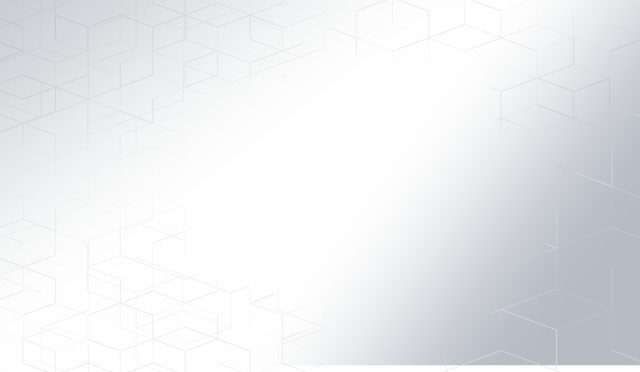
A Shadertoy shader for this background:

```glsl
const float RISE = 0.74; // vertical vertex spacing relative to column spacing

float hash(vec3 p) {
    p = fract(p * vec3(0.1031, 0.1030, 0.0973));
    p += dot(p, p.yzx + 33.33);
    return fract((p.x + p.y) * p.z);
}

// Every third lattice vertex is a hub where six cube edges meet
bool isHub(vec2 v) {
    return mod(v.x - v.y + 0.5, 3.0) < 1.0;
}

// Coverage of one lattice edge, with its own random strength
float edge(float dist, vec2 a, vec2 b, float seed) {
    if (!isHub(a) && !isHub(b)) return 0.0;
    float strength = hash(vec3(a + b + 80.0, seed + 5.0 * (b.x - a.x)));
    float aa = 0.8 / iResolution.y;
    float line = 1.0 - smoothstep(0.0011 - aa, 0.0011 + aa, dist);
    return line * smoothstep(0.05, 0.85, strength);
}

// Cube outlines made of vertical, rising and falling edges
float cubes(vec2 p, vec2 hub, float size, float seed) {
    vec2 q = (p - hub) / size;
    float column = floor(q.x), nearest = round(q.x);
    float y = q.y / RISE;
    float slant = size * RISE / sqrt(1.0 + 0.25 * RISE * RISE);

    vec2 v = vec2(nearest, floor(y - 0.5 * nearest));
    float ink = edge(abs(q.x - nearest) * size, v, v + vec2(0, 1), seed);

    float up = y - 0.5 * q.x;
    v = vec2(column, round(up));
    ink = max(ink, edge(abs(up - v.y) * slant, v, v + vec2(1, 0), seed));

    float down = y + 0.5 * q.x;
    v = vec2(column, round(down) - column);
    return max(ink, edge(abs(down - round(down)) * slant, v, v + vec2(1, -1), seed + 17.0));
}

// Silver corners around a white diagonal band
vec3 backdrop(vec2 p) {
    float fromTop = 1.0 - p.y;
    float upperLeft = 1.0 - smoothstep(-0.1, 0.75, dot(vec2(p.x, fromTop), vec2(0.6, 0.8)));
    float lowerRight = smoothstep(1.1, 1.72, dot(vec2(p.x, fromTop), vec2(0.807, 0.59)));
    vec3 color = mix(vec3(0.995), vec3(0.785, 0.80, 0.82), upperLeft);
    color = mix(color, vec3(0.715, 0.735, 0.77), lowerRight);
    float aa = 0.7 / iResolution.y;
    return mix(vec3(1.0), color, smoothstep(0.018 - aa, 0.018 + aa, p.y));
}

void mainImage(out vec4 fragColor, in vec2 fragCoord) {
    vec2 p = fragCoord / iResolution.y;
    p.x += 0.5 * (1.718 - iResolution.x / iResolution.y);
    vec3 color = backdrop(p);

    // Left clusters widen towards the top and bottom
    float spread = smoothstep(0.22, 0.32, abs(p.y - 0.5));
    float gap = mix(0.2, 1.0, smoothstep(0.03, 0.17, abs(p.y - 0.52)));
    float reach = mix(0.5, 0.82, spread);
    float fineMask = gap * (1.0 - smoothstep(reach - 0.03, reach + 0.02, p.x));
    reach = mix(0.495, 0.88, spread);
    float wideMask = gap * (1.0 - smoothstep(reach - 0.02, reach + 0.01, p.x));

    // Right clusters step down from the top and up from the bottom
    float ceilingEdge = mix(0.85, 0.66, smoothstep(1.29, 1.34, p.x));
    float topMask = smoothstep(0.85, 0.93, p.x) * smoothstep(ceilingEdge - 0.04, ceilingEdge + 0.04, p.y);
    float floorEdge = 0.08 + 0.22 * smoothstep(1.30, 1.35, p.x) + 0.3 * smoothstep(1.45, 1.51, p.x);
    float bottomMask = smoothstep(1.03, 1.06, p.x) * (1.0 - smoothstep(floorEdge - 0.03, floorEdge + 0.03, p.y));

    float ink = 0.85 * fineMask * cubes(p, vec2(0.235, 0.282), 0.0872, 1.0);
    ink = max(ink, 0.55 * wideMask * cubes(p, vec2(0.747, 0.26), 0.1275, 2.0));
    ink = max(ink, 0.9 * topMask * cubes(p, vec2(1.443, 0.79), 0.0973, 3.0));
    ink = max(ink, 0.9 * bottomMask * cubes(p, vec2(1.644, 0.168), 0.149, 4.0));

    // Lines darken the white areas and lighten the grey ones
    vec3 lineColor = mix(vec3(0.85, 0.86, 0.87), color * 0.91, smoothstep(0.78, 0.83, color.g));
    fragColor = vec4(mix(color, lineColor, ink), 1.0);
}
```
